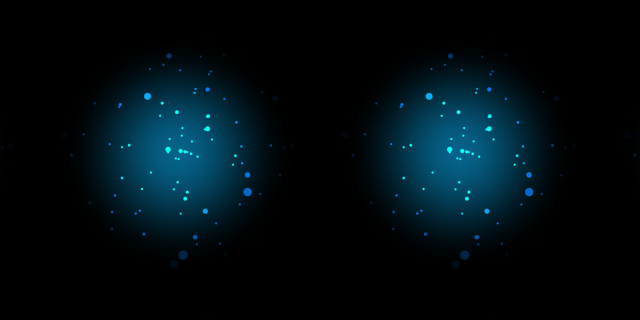
Reproduce this background procedurally as a Shadertoy shader.

```glsl
// Soft teal glows on black, each strewn with cyan and blue specks.
// Space is folded into square tiles; every tile draws the same radial glow
// and a loop of hashed discs whose colour and strength fade with distance.

const float TAU = 6.2831853;
const float TILE = 0.88;                    // tile side, in canvas heights
const vec2 GLOW_CENTER = vec2(0.555, 0.523);
const float GLOW_RADIUS = 0.36;
const float SCATTER_RADIUS = 0.41;
const int SPECK_COUNT = 100;

const vec3 GLOW_COLOR = vec3(0.02, 0.385, 0.54);
const vec3 CYAN = vec3(0.05, 1.0, 0.96);
const vec3 BLUE = vec3(0.03, 0.50, 0.98);

// Integer hash giving three values in 0..1
vec3 hash3(uvec3 v) {
    v = v * 1664525u + 1013904u;
    v.x += v.y * v.z;
    v.y += v.z * v.x;
    v.z += v.x * v.y;
    v ^= v >> 16u;
    v.x += v.y * v.z;
    v.y += v.z * v.x;
    v.z += v.x * v.y;
    return vec3(v >> 8u) / 16777216.0;
}

// Fold the plane into tiles centred on the origin
vec2 repeatTile(vec2 p, float side) {
    return (fract(p / side + 0.5) - 0.5) * side;
}

float discMask(vec2 p, float radius, float blur) {
    return 1.0 - smoothstep(radius - blur, radius + blur, length(p));
}

vec3 radialGlow(vec2 p, float radius, vec3 color) {
    return color * (1.0 - smoothstep(0.0, radius, length(p)));
}

// Cyan near the middle, blue further out
vec3 speckColor(float dist) {
    return mix(CYAN, BLUE, smoothstep(0.17, 0.22, dist));
}

float speckOpacity(float dist) {
    return 1.0 - smoothstep(0.19, 0.385, dist);
}

// Mostly tiny specks, a few large ones, the largest towards the rim
float speckSize(float dist, float chance) {
    float largest = mix(0.009, 0.017, dist / SCATTER_RADIUS);
    return mix(0.0032, largest, pow(chance, 5.0));
}

vec3 addSpecks(vec3 color, vec2 p, float blur) {
    for (int i = 0; i < SPECK_COUNT; i++) {
        vec3 h = hash3(uvec3(i, i + 17, 43));
        float dist = SCATTER_RADIUS * pow(h.x, 0.75);
        float angle = TAU * h.y;
        vec2 center = dist * vec2(cos(angle), sin(angle));
        float mask = discMask(p - center, speckSize(dist, h.z), blur);
        color = mix(color, speckColor(dist), mask * speckOpacity(dist));
    }
    return color;
}

void mainImage(out vec4 fragColor, in vec2 fragCoord) {
    vec2 uv = fragCoord / iResolution.y;
    float blur = max(0.0015, 0.75 / iResolution.y);

    vec2 p = repeatTile(uv - GLOW_CENTER, TILE);
    vec3 color = radialGlow(p, GLOW_RADIUS, GLOW_COLOR);
    color = addSpecks(color, p, blur);

    fragColor = vec4(color, 1.0);
}
```
